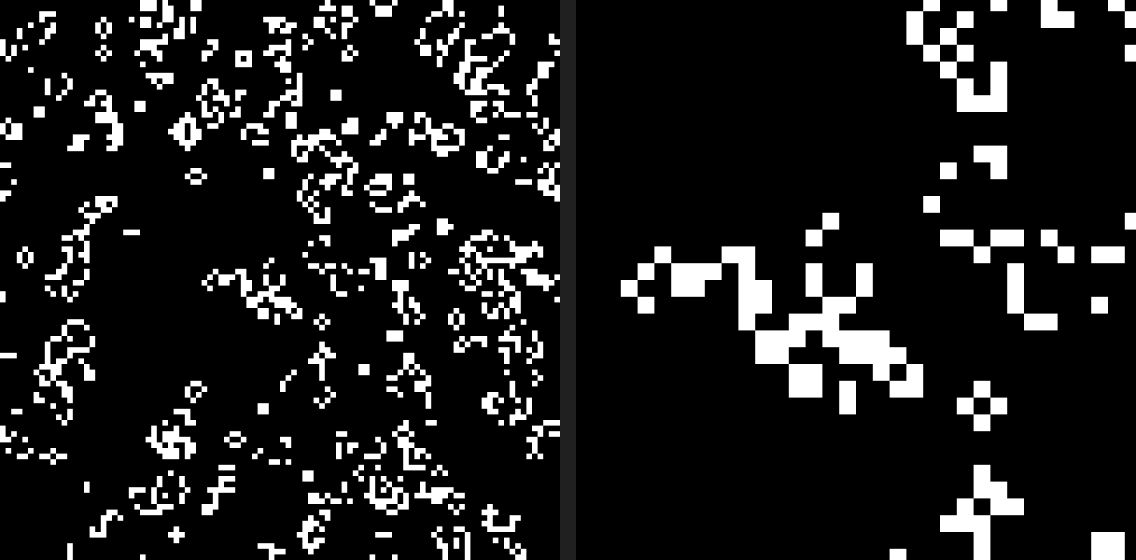
Left, the full canvas; right, a detail of the centre.
Write a WebGL 2 fragment shader that draws this pattern.

```glsl
#version 300 es
precision highp float;
precision highp int;

// Cellular automaton (birth on 3, survival on 2 or 3) on a wrapped square grid.
// Each fragment seeds the 32 x 32 cells around it as bit rows and evolves them
// in parallel, then blends the four nearest final cells with a pixel-wide edge.

#define CELLS 100
#define GENERATIONS 15
#define PATCH_SIZE 10.0
#define BUSY_SHARE 0.52
#define BUSY_FILL 0.31
#define QUIET_FILL 0.08
#define SEED 7.0
#define DEAD_COLOR vec3(0.0)
#define LIVE_COLOR vec3(1.0)

uniform vec2 u_resolution;
out vec4 fragColor;

const int WINDOW = 32;
const int CENTER = 15;

float hash(vec2 p) {
    return fract(sin(dot(p, vec2(12.9898, 78.233))) * 43758.5453);
}

// Random first generation: busy and quiet patches with ragged borders.
bool startsAlive(ivec2 index) {
    vec2 cell = vec2((index + CELLS) % CELLS);
    vec2 ragged = fract(cell.yx * 0.618);
    vec2 patchId = mod(floor(cell / PATCH_SIZE + ragged), float(CELLS) / PATCH_SIZE);
    bool busy = hash(patchId + SEED * 3.7) < BUSY_SHARE;
    return hash(cell + SEED) < (busy ? BUSY_FILL : QUIET_FILL);
}

uint majority(uint a, uint b, uint c) {
    return (a & b) | (c & (a | b));
}

// Two-bit count of each cell plus its left and right neighbours.
uvec2 countRow(uint row) {
    uint left = row << 1;
    uint right = row >> 1;
    return uvec2(left ^ row ^ right, majority(left, row, right));
}

// Next state of a row from the counts of the rows below, here and above.
uint evolve(uint row, uvec2 below, uvec2 here, uvec2 above) {
    uint ones = below.x ^ here.x ^ above.x;
    uint carry = majority(below.x, here.x, above.x);
    uint oddA = below.y ^ here.y;
    uint bothA = below.y & here.y;
    uint oddB = above.y ^ carry;
    uint bothB = above.y & carry;
    uint odd = oddA ^ oddB;
    uint oneTwo = odd & ~(bothA | bothB);
    uint twoTwos = (oddA & oddB) | ((bothA ^ bothB) & ~odd);
    return (ones & oneTwo) | (~ones & twoTwos & row);
}

void main() {
    vec2 position = gl_FragCoord.xy / u_resolution.y * float(CELLS) - 0.5;
    vec2 base = floor(position);
    ivec2 origin = ivec2(base) - CENTER;

    // Seed the window, one bit per cell.
    uint rows[WINDOW];
    for (int y = 0; y < WINDOW; y++) {
        uint bits = 0u;
        for (int x = 0; x < WINDOW; x++) {
            if (startsAlive(origin + ivec2(x, y))) bits |= 1u << uint(x);
        }
        rows[y] = bits;
    }

    // Evolve; the valid region shrinks by one cell per side each generation.
    for (int g = 0; g < GENERATIONS; g++) {
        uvec2 below = countRow(rows[g]);
        uvec2 here = countRow(rows[g + 1]);
        for (int y = g + 1; y < WINDOW - 1 - g; y++) {
            uvec2 above = countRow(rows[y + 1]);
            rows[y] = evolve(rows[y], below, here, above);
            below = here;
            here = above;
        }
    }

    // Pixel coverage of the four nearest cells.
    uint lower = rows[CENTER] >> uint(CENTER);
    uint upper = rows[CENTER + 1] >> uint(CENTER);
    vec4 live = vec4(lower & 1u, (lower >> 1) & 1u, upper & 1u, (upper >> 1) & 1u);
    float pixel = float(CELLS) / u_resolution.y;
    vec2 blend = clamp((position - base - 0.5) / pixel + 0.5, 0.0, 1.0);
    vec2 columns = mix(live.xz, live.yw, blend.x);
    float coverage = mix(columns.x, columns.y, blend.y);

    fragColor = vec4(mix(DEAD_COLOR, LIVE_COLOR, coverage), 1.0);
}
```
